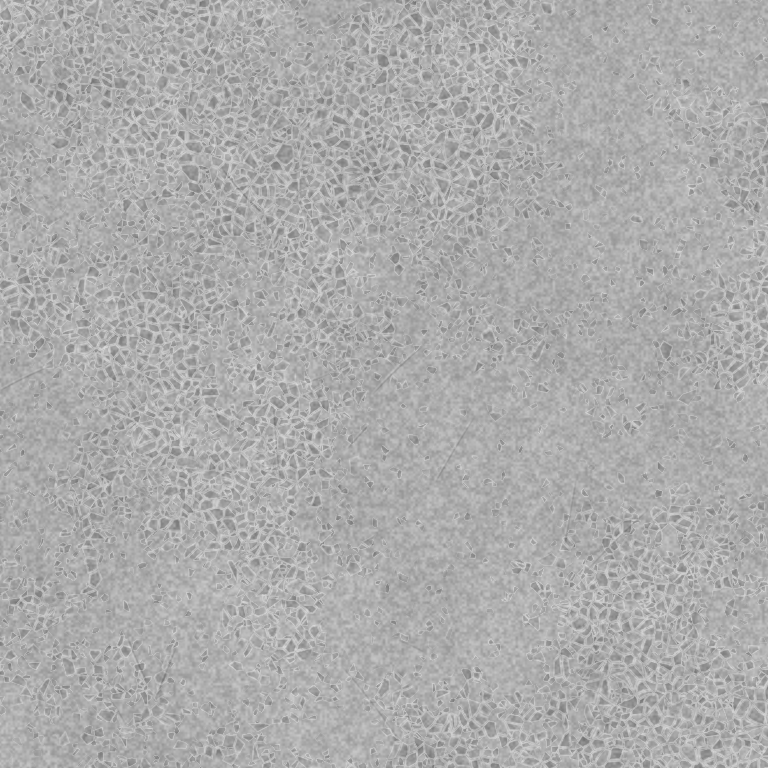
Give the GLSL for this texture, as a WebGL 2 fragment shader.

```glsl
#version 300 es
precision highp float;
// Worn grey concrete: angular dark chips with pale rims, gathered in drifts.
// Chips are inset Voronoi cells at three sizes, thinned by a density field,
// over a mottled, gritty ground crossed by a few faint curved scratches.

uniform vec2 u_resolution;
out vec4 fragColor;

vec2 hash2(vec2 p) {
    vec3 q = fract(p.xyx * vec3(0.1031, 0.1030, 0.0973));
    q += dot(q, q.yzx + 33.33);
    return fract((q.xx + q.yz) * q.zy);
}

float noise(vec2 p) {
    vec2 cell = floor(p), f = fract(p);
    f = f * f * (3.0 - 2.0 * f);
    float low = mix(hash2(cell).x, hash2(cell + vec2(1, 0)).x, f.x);
    float high = mix(hash2(cell + vec2(0, 1)).x, hash2(cell + vec2(1, 1)).x, f.x);
    return mix(low, high, f.y);
}

float fbm(vec2 p) {
    float sum = 0.0, gain = 0.53;
    for (int i = 0; i < 4; i++) {
        sum += gain * noise(p);
        p = mat2(1.6, 1.2, -1.2, 1.6) * p + 17.3;
        gain *= 0.5;
    }
    return sum;
}

// Returns the tone change in x and the chip coverage in y.
vec2 chips(vec2 p, float density, float pixel) {
    p += 1.1 * vec2(noise(p * 0.45 + 7.0), noise(p * 0.45 + 61.0));
    vec2 cell = floor(p), f = fract(p);

    // Nearest seed
    vec2 nearest = vec2(0.0), nearestCell = cell;
    float best = 9.0;
    for (int y = -1; y <= 1; y++)
    for (int x = -1; x <= 1; x++) {
        vec2 offset = vec2(x, y);
        vec2 toSeed = offset + hash2(cell + offset) - f;
        float d = dot(toSeed, toSeed);
        if (d < best) {
            best = d;
            nearest = toSeed;
            nearestCell = cell + offset;
        }
    }

    // Distance to the cell border
    float border = 9.0;
    for (int y = -2; y <= 2; y++)
    for (int x = -2; x <= 2; x++) {
        vec2 offset = vec2(x, y);
        vec2 toSeed = offset + hash2(cell + offset) - f;
        vec2 gap = toSeed - nearest;
        if (dot(gap, gap) > 0.0001)
            border = min(border, dot(0.5 * (toSeed + nearest), normalize(gap)));
    }

    // Dark faceted body, pale rim
    vec2 id = hash2(nearestCell + 151.7);
    vec2 look = hash2(nearestCell + 47.1);
    float present = smoothstep(0.0, 0.12, density - id.x);
    float inset = mix(0.11, 0.24, look.x);
    float soft = max(0.06, 0.6 * pixel);
    float body = smoothstep(inset - soft, inset + soft, border);
    float rim = exp(-pow((border - inset * 0.4) / 0.1, 2.0));
    float facet = dot(nearest, vec2(cos(6.28 * id.y), sin(6.28 * id.y)));
    float tone = -body * (mix(0.035, 0.115, look.y) + 0.06 * facet) + 0.072 * rim * (1.0 - body);
    return present * vec2(tone, max(body, rim));
}

// Thin dark grooves with a pale lip
float scratches(vec2 uv, float pixel) {
    float tone = 0.0;
    for (int i = 0; i < 20; i++) {
        vec2 key = vec2(float(i) * 3.7 + 5.0, 29.0);
        vec2 shape = hash2(key + 11.0);
        float angle = 3.1416 * hash2(key + 23.0).x;
        vec2 d = uv - hash2(key);
        d = mat2(cos(angle), -sin(angle), sin(angle), cos(angle)) * d;
        d.y += (shape.x - 0.5) * 3.0 * d.x * d.x;
        float reach = mix(0.02, 0.07, shape.y);
        float ends = 1.0 - smoothstep(0.7 * reach, reach, abs(d.x));
        float width = max(0.0011, 0.6 * pixel);
        float groove = exp(-pow(d.y / width, 2.0));
        float lip = exp(-pow((d.y - 0.0024) / width, 2.0));
        tone += ends * mix(0.4, 1.0, shape.x) * (0.05 * lip - 0.085 * groove);
    }
    return tone;
}

void main() {
    float side = min(u_resolution.x, u_resolution.y);
    vec2 uv = gl_FragCoord.xy / side;
    float pixel = 1.0 / side;
    float drift = smoothstep(0.32, 0.66, fbm(uv * 5.0 + 3.0));

    // Mottled ground and fine grit
    float grey = 0.678 + 0.07 * (fbm(uv * 9.0 + 40.0) - 0.5);
    grey += 0.10 * (noise(uv * 190.0) - 0.5);
    grey += 0.10 * (noise(uv * 330.0 + 90.0) - 0.5);

    // Chips, larger ones covering smaller ones
    vec2 small = chips(uv * 122.0 + 13.0, mix(0.14, 0.75, drift), 122.0 * pixel);
    vec2 medium = chips(uv * 76.0 + 71.0, mix(0.06, 0.88, drift), 76.0 * pixel);
    vec2 large = chips(uv * 52.0 + 37.0, mix(0.03, 0.14, drift), 52.0 * pixel);
    float relief = mix(small.x, medium.x, medium.y);
    relief = mix(relief, large.x, large.y);

    grey += relief + scratches(uv, pixel);
    fragColor = vec4(vec3(clamp(grey, 0.0, 1.0)), 1.0);
}
```
